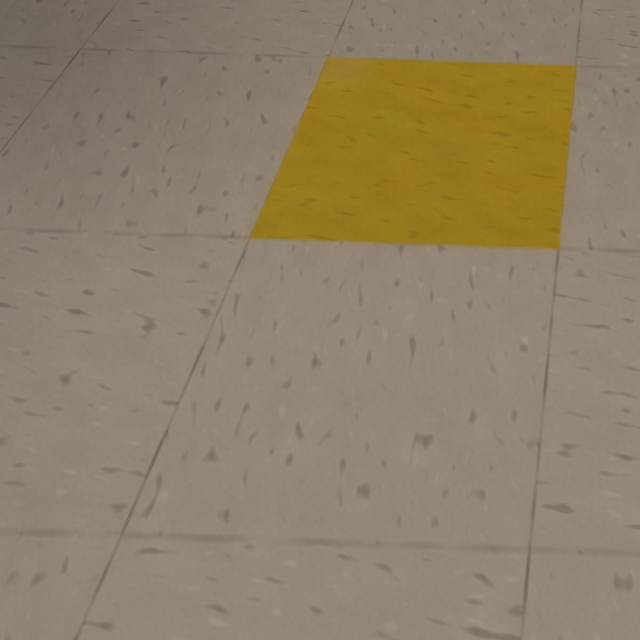
A WebGL 1 fragment shader for this texture:

```glsl
precision highp float;
// Speckled beige floor tiles in perspective, with one mustard yellow tile.
uniform vec2 u_resolution;

vec2 gradientAt(vec2 cell) {
  float angle = 6.2832 * fract(sin(dot(cell, vec2(127.1, 311.7))) * 43758.55);
  return vec2(cos(angle), sin(angle));
}

float gradientNoise(vec2 p) {
  vec2 i = floor(p), f = fract(p);
  vec2 w = f * f * f * (f * (f * 6.0 - 15.0) + 10.0);
  vec2 e = vec2(1.0, 0.0);
  float low = mix(dot(gradientAt(i), f), dot(gradientAt(i + e), f - e), w.x);
  float high = mix(dot(gradientAt(i + e.yx), f - e.yx), dot(gradientAt(i + 1.0), f - 1.0), w.x);
  return mix(low, high, w.y);
}

float fractalNoise(vec2 p) {
  float sum = 0.0, amplitude = 0.6;
  for (int i = 0; i < 4; i++) {
    sum += amplitude * gradientNoise(p);
    p = mat2(1.6, 1.2, -1.2, 1.6) * p + 7.3;
    amplitude *= 0.55;
  }
  return sum;
}

// Floor plane coordinates: one unit per tile, yellow tile in cell (0, 0).
vec2 floorPlane(vec2 uv) {
  float depth = 1.0 / (2.07 - uv.y - 0.035 * (uv.x - 0.65));
  return vec2(((uv.x - 1.01) * depth + 0.4268) / 0.332, (depth - 0.6894) / 0.1693);
}

void main() {
  vec2 uv = gl_FragCoord.xy / u_resolution;
  vec2 tile = floorPlane(uv);
  vec2 cell = floor(tile);

  // Vinyl grain turns a quarter on alternate tiles
  vec2 grain = mod(cell.x + cell.y, 2.0) < 0.5 ? tile : tile.yx;
  grain += cell * 5.37;
  grain.y += 0.2 * grain.x;
  float mottle = fractalNoise(grain * vec2(6.0, 11.0));
  float streaks = gradientNoise(grain * vec2(13.0, 32.0) + 3.7);
  float flecks = smoothstep(0.28, 0.62, streaks + 0.35 * mottle);
  float paleFlecks = smoothstep(0.34, 0.65, gradientNoise(grain * vec2(15.0, 36.0) + 41.0));
  float fine = gradientNoise(uv * vec2(150.0, 115.0));

  // Beige vinyl, dimmer and greener toward the upper left
  float light = 0.97 + 0.045 * smoothstep(0.0, 0.7, uv.x + 0.35 * (1.0 - uv.y));
  light -= 0.075 * smoothstep(0.45, 1.0, uv.y);
  light -= 0.13 * smoothstep(0.55, 0.0, length(uv - vec2(0.0, 1.05)));
  vec3 beige = vec3(0.575, 0.523, 0.462) * light;
  beige.r -= 0.012 * smoothstep(0.25, 0.0, uv.x);
  beige *= 1.0 + 0.055 * mottle + 0.025 * fine;
  beige *= 1.0 - 0.17 * flecks;
  beige += 0.035 * paleFlecks;

  // Thin broken seams along tile borders
  vec2 toSeam = abs(tile - floor(tile + 0.5));
  float wear = smoothstep(-0.3, 0.35, gradientNoise(tile * 7.0 + 13.0));
  float sideSeam = smoothstep(0.008, 0.001, toSeam.x) * (0.06 + 0.17 * wear);
  float crossSeam = smoothstep(0.016, 0.002, toSeam.y) * (0.02 + 0.09 * wear);
  beige *= 1.0 - max(sideSeam, crossSeam);

  // Yellow tile, with warm patches and a slightly ragged border
  float patches = fractalNoise(tile * vec2(3.0, 4.0) + 21.0);
  vec3 yellow = vec3(0.582, 0.468, 0.115) + vec3(0.02, -0.025, -0.02) * patches;
  yellow *= 1.0 + 0.07 * mottle + 0.025 * fine - 0.10 * flecks;
  yellow += vec3(0.02, 0.02, 0.09) * smoothstep(0.18, 0.0, length(tile - vec2(0.08, 0.93)));
  vec2 ragged = tile + 0.006 * vec2(gradientNoise(tile.yx * 28.0), gradientNoise(tile * 28.0));
  vec2 inset = 0.5 - abs(ragged - 0.5);
  float inside = smoothstep(-0.007, 0.007, min(inset.x, inset.y));

  // Faint yellow bleed just beyond the border
  float outside = length(max(-inset, 0.0));
  vec3 color = mix(beige, vec3(0.59, 0.51, 0.30), 0.35 * smoothstep(0.035, 0.0, outside));
  color = mix(color, yellow, inside);
  gl_FragColor = vec4(color, 1.0);
}
```
